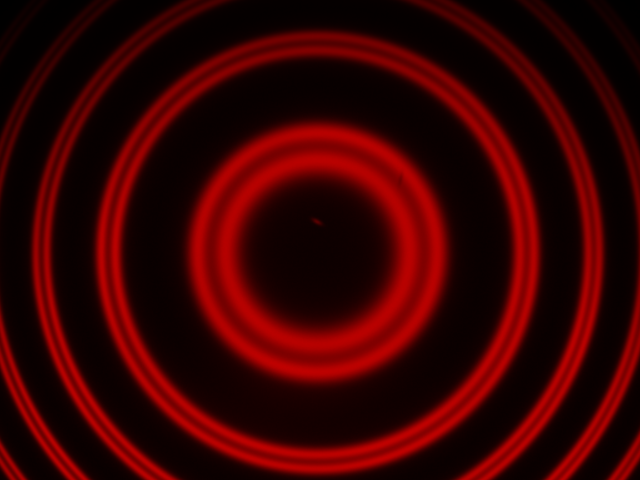
Give the GLSL for this background, as a WebGL 2 fragment shader.

```glsl
#version 300 es
precision highp float;
// Red interference rings: pairs of bright lobes evenly spaced in squared radius,
// so they crowd together outward. An off-centre light dims the upper corners,
// with a faint haze below, a small fleck near the middle and light grain.

uniform vec2 u_resolution;
out vec4 fragColor;

// Lengths are fractions of the canvas height, measured from the canvas centre.
const vec2 RING_CENTER = vec2(-0.005, -0.026);
const float ORDER_SPACING = 0.141;  // squared radius between ring orders
const float FIRST_ORDER = 0.35;     // phase of the first ring
const float LOBE_OFFSET = 0.092;    // phase from ring middle to each lobe
const float LOBE_WIDTH = 0.058;
const float LOBE_LIGHT = 0.57;
const float HALO_WIDTH = 0.17;
const float HALO_LIGHT = 0.12;
const vec2 LIGHT_CENTER = vec2(0.0, -0.35);
const vec2 LIGHT_RANGE = vec2(0.52, 1.14);
const vec2 HAZE_CENTER = vec2(-0.06, -0.33);
const float BASE_LIGHT = 0.035;
const float HAZE_LIGHT = 0.05;
const vec2 FLECK_CENTER = vec2(-0.006, 0.038);
const vec2 SPECK_CENTER = vec2(0.168, 0.127);
const float GRAIN_CELLS = 384.0;
const float GRAIN_LIGHT = 0.012;
const vec3 RED = vec3(1.0, 0.003, 0.0);

float gauss(float x, float width) {
    float t = x / width;
    return exp(-0.5 * t * t);
}

float hash(vec2 p) {
    vec3 q = fract(vec3(p.xyx) * 0.1031);
    q += dot(q, q.yzx + 33.33);
    return fract((q.x + q.y) * q.z);
}

float noise(vec2 p) {
    vec2 cell = floor(p);
    vec2 f = fract(p);
    f = f * f * (3.0 - 2.0 * f);
    float low = mix(hash(cell), hash(cell + vec2(1, 0)), f.x);
    float high = mix(hash(cell + vec2(0, 1)), hash(cell + vec2(1, 1)), f.x);
    return mix(low, high, f.y);
}

// Soft ellipse with its long axis turned by the given angle.
float spot(vec2 p, vec2 size, float angle) {
    float c = cos(angle);
    float s = sin(angle);
    vec2 q = vec2(c * p.x + s * p.y, c * p.y - s * p.x) / size;
    return exp(-0.5 * dot(q, q));
}

// Double-lobed rings; the lobes blur together slightly toward the right.
float rings(vec2 p) {
    float phase = dot(p, p) / ORDER_SPACING;
    float offset = fract(phase - FIRST_ORDER + 0.5) - 0.5;
    float width = LOBE_WIDTH * (1.0 + 0.12 * p.x);
    float lobes = gauss(offset - LOBE_OFFSET, width)
                + gauss(offset + LOBE_OFFSET, width);
    return LOBE_LIGHT * lobes + HALO_LIGHT * gauss(offset, HALO_WIDTH);
}

void main() {
    vec2 p = (gl_FragCoord.xy - 0.5 * u_resolution) / u_resolution.y;

    // Light falling away toward the upper corners
    float falloff = 1.0 - smoothstep(LIGHT_RANGE.x, LIGHT_RANGE.y,
                                     distance(p, LIGHT_CENTER));
    float light = rings(p - RING_CENTER) * falloff;

    // Dim ground and the haze below the inner ring
    light += BASE_LIGHT * falloff;
    light += HAZE_LIGHT * spot(p - HAZE_CENTER, vec2(0.18, 0.09), 0.0);

    // Central fleck and a faint dark speck
    light += 0.28 * spot(p - FLECK_CENTER, vec2(0.008, 0.0035), -0.5);
    light *= 1.0 - 0.2 * spot(p - SPECK_CENTER, vec2(0.003, 0.010), -0.2);

    // Grain and broad unevenness
    light *= 0.97 + 0.06 * noise(p * 9.0 + 40.0);
    light += GRAIN_LIGHT * (noise((p + 2.0) * GRAIN_CELLS) - 0.5) * falloff;

    fragColor = vec4(RED * clamp(light, 0.0, 1.0), 1.0);
}
```
